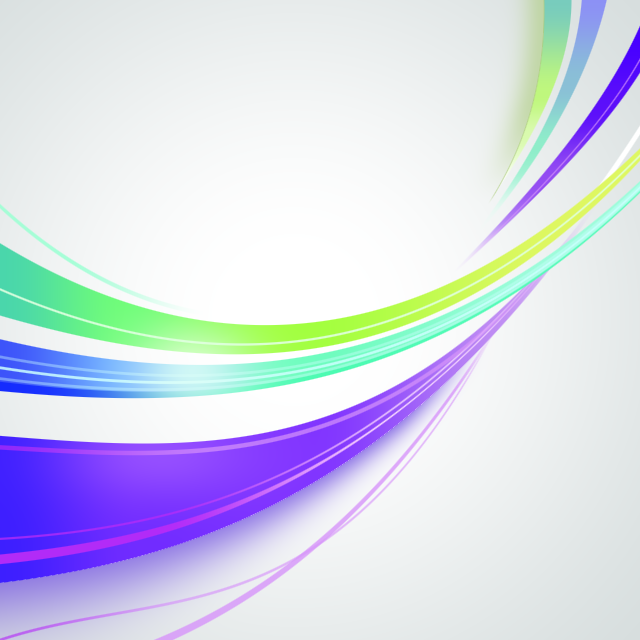
Give the GLSL for this background, as a WebGL 2 fragment shader.

```glsl
#version 300 es
precision highp float;
uniform vec2 u_resolution;
out vec4 outColor;

// Curves: heights below the top edge at x = 0, 1/3, 2/3, 1
const vec4 GREEN_TOP = vec4(0.380, 0.503, 0.458, 0.232);
const vec4 GREEN_LOW = vec4(0.493, 0.553, 0.495, 0.251);
const vec4 GREEN_LINE = vec4(0.452, 0.537, 0.479, 0.243);
const vec4 AQUA_TOP = vec4(0.530, 0.570, 0.503, 0.283);
const vec4 AQUA_LOW = vec4(0.611, 0.617, 0.533, 0.301);
const vec4 VIOLET_TOP = vec4(0.681, 0.688, 0.574, 0.215);
const vec4 VIOLET_LOW = vec4(0.911, 0.831, 0.625, 0.221);
const vec4 MAGENTA_WIDE = vec4(0.874, 0.802, 0.607, 0.221);
const vec4 MAGENTA_THIN = vec4(0.842, 0.783, 0.598, 0.215);
const vec4 PINK_LINE = vec4(0.699, 0.702, 0.586, 0.221);
const vec4 LOOSE_THIN = vec4(1.000, 0.926, 0.686, -0.078);
const vec4 LOOSE_WIDE = vec4(1.081, 0.962, 0.669, 0.059);
const vec4 MINT_LINE = vec4(0.322, 0.492, 0.443, 0.260);

// Upright curves: x at four even steps down a span
const float SHORT_SPAN = 0.3125;
const float LONG_SPAN = 0.43;
const vec4 LIME_LEFT = vec4(0.850, 0.844, 0.818, 0.767);
const vec4 LIME_RIGHT = vec4(0.893, 0.876, 0.831, 0.767);
const vec4 SKY_LEFT = vec4(0.909, 0.888, 0.844, 0.781);
const vec4 SKY_RIGHT = vec4(0.948, 0.914, 0.861, 0.790);
const vec4 INDIGO_LEFT = vec4(1.016, 0.944, 0.836, 0.703);
const vec4 INDIGO_RIGHT = vec4(1.052, 0.980, 0.857, 0.707);

const vec3 WHITE = vec3(1.0);
const vec3 GREY = vec3(0.83, 0.86, 0.86);
const vec3 MINT = vec3(0.62, 1.0, 0.83);
const vec3 MAGENTA = vec3(0.70, 0.17, 0.97);
const vec3 LILAC = vec3(0.84, 0.58, 0.98);
const vec3 SHADOW = vec3(0.46, 0.34, 0.88);
const vec3 OLIVE = vec3(0.66, 0.79, 0.46);
const vec4 RIBBON_STOPS = vec4(0.0, 0.20, 0.45, 0.88);
const vec2 GLOW_CENTER = vec2(0.30, 0.58);

// Cubic through four evenly spaced values
float cubic(float s, vec4 v) {
    float t = 3.0 * s, a = t - 1.0, b = t - 2.0, c = t - 3.0;
    return dot(v, vec4(-a * b * c / 6.0, t * b * c / 2.0, -t * a * c / 2.0, t * a * b / 6.0));
}

float cover(float d) {
    return clamp(0.5 + d / max(fwidth(d), 1e-5), 0.0, 1.0);
}

float band(float v, float low, float high) {
    return cover(v - low) * cover(high - v);
}

float stroke(float d, float halfWidth) {
    return clamp(0.5 + (halfWidth - abs(d)) / max(fwidth(d), 1e-5), 0.0, 1.0);
}

float fadeOut(float start, float end, float v) {
    return 1.0 - smoothstep(start, end, v);
}

vec3 ramp(float v, vec4 stops, vec3 a, vec3 b, vec3 c, vec3 d) {
    vec3 col = mix(a, b, smoothstep(stops.x, stops.y, v));
    col = mix(col, c, smoothstep(stops.y, stops.z, v));
    return mix(col, d, smoothstep(stops.z, stops.w, v));
}

void main() {
    vec2 p = gl_FragCoord.xy / u_resolution;
    p.y = 1.0 - p.y;
    float x = p.x, y = p.y;
    vec3 col = mix(WHITE, GREY, smoothstep(0.08, 0.86, distance(p, vec2(0.46, 0.50))));
    vec2 g = (p - GLOW_CENTER) / vec2(0.10, 0.07);
    float glow = exp(-dot(g, g));

    // Violet ribbon, its soft shadow and loose strands
    float top = cubic(x, VIOLET_TOP), low = cubic(x, VIOLET_LOW);
    float drop = max(y - low, 0.0) / mix(0.085, 0.025, smoothstep(0.0, 0.75, x));
    col = mix(col, SHADOW, 0.72 * exp(-drop * (0.7 + 0.6 * drop)) * step(low, y) * fadeOut(0.62, 0.77, x));
    float strandFade = fadeOut(0.70, 0.79, x);
    vec3 strand = mix(MAGENTA, LILAC, smoothstep(0.0, 0.3, x));
    col = mix(col, strand, 0.65 * strandFade * stroke(y - cubic(x, LOOSE_THIN), 0.0022));
    col = mix(col, LILAC, 0.8 * strandFade * stroke(y - cubic(x, LOOSE_WIDE), mix(0.008, 0.002, x)));
    vec3 violet = ramp(x, vec4(0.0, 0.22, 0.48, 0.82), vec3(0.24, 0.12, 1.0),
        vec3(0.44, 0.17, 1.0), vec3(0.50, 0.20, 1.0), vec3(0.76, 0.57, 0.95));
    vec2 h = (p - vec2(0.25, 0.71)) / vec2(0.15, 0.07);
    violet = mix(violet, vec3(0.68, 0.40, 1.0), 0.6 * exp(-dot(h, h)));
    col = mix(col, violet, band(y, top, low) * fadeOut(0.78, 0.94, x));
    float lineFade = fadeOut(0.72, 0.90, x);
    vec3 hot = mix(MAGENTA, vec3(0.98, 0.86, 1.0), smoothstep(0.25, 0.65, x));
    col = mix(col, hot, lineFade * stroke(y - cubic(x, MAGENTA_WIDE), mix(0.0075, 0.0012, smoothstep(0.0, 0.7, x))));
    col = mix(col, hot, 0.8 * lineFade * stroke(y - cubic(x, MAGENTA_THIN), 0.0017));
    col = mix(col, mix(MAGENTA, LILAC, smoothstep(0.0, 0.35, x)),
        0.7 * lineFade * stroke(y - cubic(x, PINK_LINE), 0.0035));
    col = mix(col, WHITE, smoothstep(0.88, 0.96, x) * stroke(y - top + 0.012, 0.007));

    // Aqua ribbon with pale inner lines and a deeper lower rim
    top = cubic(x, AQUA_TOP);
    low = cubic(x, AQUA_LOW);
    vec3 aqua = ramp(x, RIBBON_STOPS, vec3(0.24, 0.33, 0.98), vec3(0.42, 0.68, 1.0),
        vec3(0.42, 0.99, 0.74), vec3(0.62, 0.99, 0.86));
    vec3 rim = mix(vec3(0.03, 0.12, 1.0), vec3(0.25, 0.98, 0.68), smoothstep(0.06, 0.40, x));
    aqua = mix(aqua, rim, 0.75 * cover(y - mix(top, low, 0.82)));
    for (int i = 0; i < 3; i++) {
        float k = 0.34 + 0.21 * float(i);
        float strength = i == 1 ? 0.85 : 0.4;
        aqua = mix(aqua, vec3(0.80, 1.0, 1.0), strength * stroke(y - mix(top, low, k), 0.0022));
    }
    aqua = mix(aqua, vec3(0.88, 1.0, 0.97), 0.85 * glow);
    col = mix(col, aqua, band(y, top, low));

    // Green ribbon and the fine strand above it
    col = mix(col, MINT, 0.9 * fadeOut(0.10, 0.33, x) * stroke(y - cubic(x, MINT_LINE), 0.0035));
    vec3 green = ramp(x, RIBBON_STOPS, vec3(0.29, 0.84, 0.67), vec3(0.43, 0.99, 0.47),
        vec3(0.63, 1.0, 0.24), vec3(0.87, 0.97, 0.38));
    green = mix(green, vec3(0.85, 1.0, 0.80), glow);
    green = mix(green, vec3(0.88, 1.0, 0.88), 0.9 * stroke(y - cubic(x, GREEN_LINE), 0.0018));
    col = mix(col, green, band(y, cubic(x, GREEN_TOP), cubic(x, GREEN_LOW)));

    // Lime blade with a shadow on its left
    float s = y / SHORT_SPAN;
    float left = cubic(s, LIME_LEFT);
    float gap = (left - x) / 0.032;
    col = mix(col, OLIVE, 0.55 * exp(-gap * gap) * step(x, left) * fadeOut(0.16, 0.32, y));
    vec3 lime = ramp(y, vec4(0.0, 0.15, 0.21, 0.30), vec3(0.47, 0.80, 0.74),
        vec3(0.75, 0.97, 0.49), vec3(0.85, 0.98, 0.68), WHITE);
    col = mix(col, lime, band(x, left, cubic(s, LIME_RIGHT)) * fadeOut(0.27, 0.315, y));
    col = mix(col, OLIVE, 0.7 * stroke(x - left, 0.0007) * fadeOut(0.30, 0.32, y));

    // Sky and indigo blades
    vec3 sky = ramp(y, vec4(0.0, 0.13, 0.23, 0.36), vec3(0.55, 0.57, 0.96),
        vec3(0.54, 0.75, 0.84), vec3(0.56, 0.93, 0.79), vec3(0.90, 1.0, 0.96));
    col = mix(col, sky, band(x, cubic(s, SKY_LEFT), cubic(s, SKY_RIGHT)) * fadeOut(0.27, 0.37, y));
    s = y / LONG_SPAN;
    left = cubic(s, INDIGO_LEFT);
    float right = cubic(s, INDIGO_RIGHT);
    vec3 indigo = ramp(y, vec4(0.06, 0.17, 0.28, 0.41), vec3(0.28, 0.0, 1.0),
        vec3(0.36, 0.06, 0.98), vec3(0.58, 0.30, 0.95), vec3(0.84, 0.74, 0.97));
    indigo = mix(indigo, LILAC, 0.75 * stroke(x - mix(left, right, 0.68), 0.0012));
    col = mix(col, indigo, band(x, left, right) * fadeOut(0.34, 0.43, y));

    outColor = vec4(col, 1.0);
}
```
